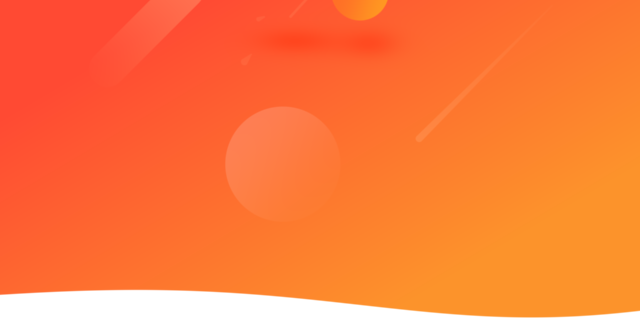
Give the GLSL for this background, as a WebGL 2 fragment shader.

```glsl
#version 300 es
precision highp float;
// Warm red-to-orange gradient with soft discs, slanted streaks and a white wave at the foot.

uniform vec2 u_resolution;
out vec4 fragColor;

// Antialiased coverage of a signed distance, negative inside.
float cover(float dist) {
    float pixel = 1.0 / u_resolution.y;
    return 1.0 - smoothstep(-pixel, pixel, dist);
}

// Rounded streak with a radius at each end: x is coverage, y is the position along it.
vec2 streak(vec2 p, vec2 tail, vec2 head, float tailRadius, float headRadius) {
    vec2 axis = head - tail;
    float along = clamp(dot(p - tail, axis) / dot(axis, axis), 0.0, 1.0);
    float dist = length(p - tail - axis * along) - mix(tailRadius, headRadius, along);
    return vec2(cover(dist), along);
}

// Soft elliptical spot.
float spot(vec2 p, vec2 center, vec2 size) {
    vec2 d = (p - center) / size;
    return exp(-dot(d, d));
}

// Height of the white wave, with a crest on the left and a trough on the right.
float waveHeight(float x) {
    return 0.051 + 0.043 * cos(-0.87 + 1.9 * x + 0.31 * x * x);
}

void main() {
    // Canvas units: height is 1, origin at the lower left.
    vec2 p = gl_FragCoord.xy / u_resolution.y;

    // Diagonal gradient from upper left to lower right.
    float slope = dot(vec2(p.x, 1.0 - p.y), vec2(0.51, 0.86));
    float ramp = clamp((slope - 0.32) / 1.14, 0.0, 1.0);
    vec3 color = mix(vec3(1.0, 0.29, 0.20), vec3(0.99, 0.575, 0.17), ramp);
    vec3 peach = vec3(1.0, 0.72, 0.52);

    // Broad streak, fading out toward its lower end.
    vec2 broad = streak(p, vec2(0.335, 0.785), vec2(0.58, 1.03), 0.057, 0.057);
    float broadFade = smoothstep(0.22, 0.68, dot(p - vec2(0.0, 0.5), vec2(0.5)));
    color = mix(color, peach, broad.x * 0.42 * broadFade);

    // Long thin streak, tapering and fading upward.
    vec2 thin = streak(p, vec2(1.31, 0.567), vec2(1.725, 0.982), 0.011, 0.002);
    color = mix(color, peach, thin.x * mix(0.24, 0.04, thin.y));

    // Small faint streaks.
    vec2 upper = streak(p, vec2(0.908, 0.948), vec2(0.96, 1.005), 0.004, 0.004);
    vec2 left = streak(p, vec2(0.764, 0.807), vec2(0.785, 0.830), 0.011, 0.002);
    vec2 dash = streak(p, vec2(0.808, 0.940), vec2(0.825, 0.947), 0.007, 0.003);
    color = mix(color, peach, 0.14 * max(upper.x, max(left.x, dash.x) * 0.8));

    // Blurred red shadow below the upper disc.
    float shadow = 0.62 * spot(p, vec2(0.91, 0.873), vec2(0.11, 0.036))
                 + 0.55 * spot(p, vec2(1.16, 0.865), vec2(0.08, 0.042))
                 + 0.25 * spot(p, vec2(1.03, 0.865), vec2(0.16, 0.045));
    color = mix(color, vec3(1.0, 0.25, 0.10), min(shadow, 0.8));

    // Orange disc cut off by the top edge.
    vec2 q = p - vec2(1.125, 1.026);
    float shade = smoothstep(-0.09, 0.09, q.x - 0.3 * q.y - 0.02);
    vec3 discColor = mix(vec3(1.0, 0.44, 0.15), vec3(1.0, 0.60, 0.13), shade);
    color = mix(color, discColor, cover(length(q) - 0.09));

    // Large pale disc, dissolving toward the lower right.
    q = p - vec2(0.884, 0.487);
    float glow = mix(0.17, 0.015, smoothstep(-0.2, 0.2, dot(q, vec2(0.72, -0.69))));
    color = mix(color, vec3(1.0), cover(length(q) - 0.180) * glow);

    // White wave along the bottom.
    color = mix(color, vec3(1.0), cover(p.y - waveHeight(p.x)));
    fragColor = vec4(color, 1.0);
}
```
